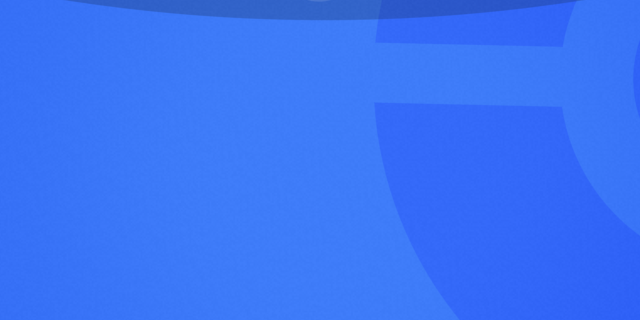
Write a Shadertoy shader that draws this background.

```glsl
// Blue backdrop: a softly lit field, a large wheel cut by a slanted spoke gap,
// and a wide dark cap hanging from the top edge, finished with fine grain.
// Shapes are signed distances in units of the canvas height.

const vec3 LIT_BLUE  = vec3(0.245, 0.486, 0.975);
const vec3 DEEP_BLUE = vec3(0.210, 0.435, 0.965);
const vec3 WHEEL_TINT = vec3(0.84, 0.85, 1.0);
const vec3 CAP_SHADE = vec3(0.10, 0.20, 0.40);

float hash(vec2 cell) {
    return fract(sin(dot(cell, vec2(127.1, 311.7))) * 43758.5453);
}

float valueNoise(vec2 p) {
    vec2 cell = floor(p), f = fract(p);
    f = f * f * (3.0 - 2.0 * f);
    float low  = mix(hash(cell), hash(cell + vec2(1, 0)), f.x);
    float high = mix(hash(cell + vec2(0, 1)), hash(cell + vec2(1, 1)), f.x);
    return mix(low, high, f.y);
}

float circle(vec2 p, vec2 center, float radius) {
    return length(p - center) - radius;
}

// Endless strip through an anchor, tilted by an angle
float strip(vec2 p, vec2 anchor, float angle, float halfWidth) {
    vec2 normal = vec2(-sin(angle), cos(angle));
    return abs(dot(p - anchor, normal)) - halfWidth;
}

// Coverage of a shape, with an edge of the given softness
float coverage(float dist, float softness) {
    return 1.0 - smoothstep(-softness, softness, dist);
}

// Ring split by the spoke gap, joined with a solid hub
float wheel(vec2 p, vec2 center) {
    float ring = max(circle(p, center, 1.1865), -circle(p, center, 0.604));
    float gap = strip(p, center - vec2(0.0, 0.006), -0.0224, 0.0937);
    float hub = circle(p, center, 0.375);
    return min(max(ring, -gap), hub);
}

void mainImage(out vec4 fragColor, in vec2 fragCoord) {
    vec2 p = fragCoord / iResolution.y;
    p.x *= 2.0 * iResolution.y / iResolution.x;
    float softness = 0.9 / iResolution.y;

    // Broad light around the middle of the field
    float falloff = smoothstep(0.35, 1.3, distance(p, vec2(1.1, 0.5)));
    vec3 color = mix(LIT_BLUE, DEEP_BLUE, falloff);

    // Wheel centred beyond the right edge
    float wheelMask = coverage(wheel(p, vec2(2.354, 0.7526)), softness);
    color *= mix(vec3(1.0), WHEEL_TINT, wheelMask);

    // Translucent cap and the pale sliver at its top
    float capMask = coverage(circle(p, vec2(1.013, 6.216), 5.279), softness);
    color = mix(color, CAP_SHADE, 0.32 * capMask);
    float sliver = coverage(circle(p, vec2(0.997, 1.125), 0.13), softness);
    color = mix(color, vec3(1.0), 0.12 * sliver);

    // Fine grain
    color += 0.016 * (valueNoise(p * 190.0) - 0.5);
    fragColor = vec4(color, 1.0);
}
```
